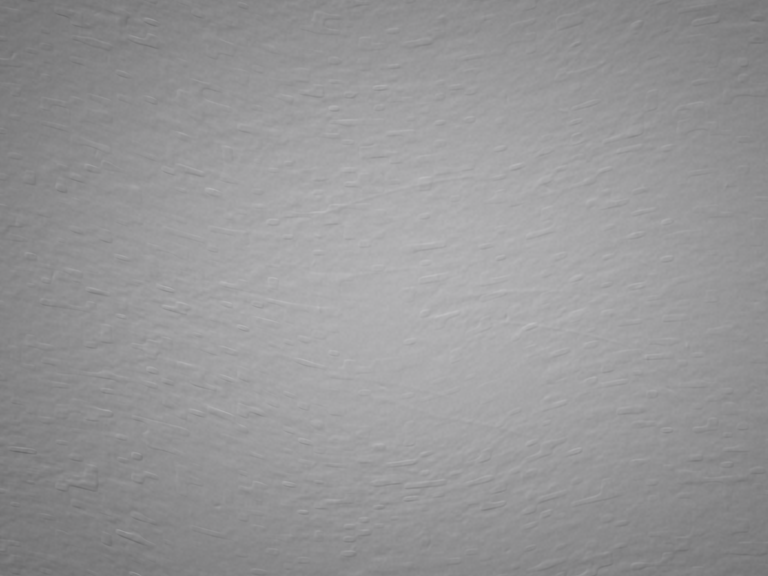
This texture is drawn by a WebGL 2 fragment shader. Its source:

```glsl
#version 300 es
precision highp float;
// Unevenly trowelled, pale grey wall plaster in soft light that fades to the edges.

#define GLOW_CENTER vec2(0.545, 0.515)
#define GLOW_LEVEL 0.690
#define FALLOFF 0.72
#define RELIEF_GAIN 0.15
#define LIGHT_STEP vec2(-0.0018, 0.0028)
#define SWEEP_BEND 0.07
#define STROKE_COUNT 10
#define STROKE_HEIGHT 0.15
#define PIT_CELLS 14.0
#define PIT_SHARE 0.28
#define GRIT 0.012
#define TINT vec3(1.0, 0.998, 1.006)

uniform vec2 u_resolution;
out vec4 fragColor;

// Integer hash of a lattice cell, returned as two values in 0..1
vec2 hash2(vec2 cell) {
  uvec2 v = uvec2(ivec2(cell)) * 1664525u + 1013904223u;
  v.x += v.y * 1664525u;
  v.y += v.x * 1664525u;
  v ^= v >> 16u;
  v.x += v.y * 1664525u;
  v.y += v.x * 1664525u;
  v ^= v >> 16u;
  return vec2(v & 65535u) / 65535.0;
}

float noise(vec2 p) {
  vec2 i = floor(p), f = p - i;
  vec2 w = f * f * f * (f * (f * 6.0 - 15.0) + 10.0);
  float low = mix(hash2(i).x, hash2(i + vec2(1, 0)).x, w.x);
  float high = mix(hash2(i + vec2(0, 1)).x, hash2(i + vec2(1, 1)).x, w.x);
  return mix(low, high, w.y);
}

// Bends space so that the grain follows the sweep of the trowel
vec2 sweep(vec2 p) {
  float drift = noise(p * 3.1 + 40.0) - 0.5;
  float bend = SWEEP_BEND * cos(4.5 * p.x + 0.4);
  return vec2(p.x, p.y - bend + 0.06 * drift);
}

// Soft drags, sparse raised flecks and fine grit
float grain(vec2 p) {
  vec2 q = sweep(p);
  float h = 0.42 * noise(q * vec2(18.0, 46.0));
  h += 0.30 * noise(q * vec2(47.0, 84.0) + 17.0);
  h += 0.20 * noise(q * vec2(98.0, 132.0) + 71.0);
  h += 0.32 * smoothstep(0.66, 0.95, noise(q * vec2(38.0, 78.0) + 57.0));
  return h;
}

// Thin arched ridges left by the trowel edge
float strokes(vec2 p) {
  float h = 0.0;
  for (int i = 0; i < STROKE_COUNT; i++) {
    vec2 place = hash2(vec2(i, 301));
    vec2 form = hash2(vec2(i, 517));
    vec2 mid = vec2(mix(0.5, 1.0, place.x), mix(0.18, 0.82, place.y));
    float slope = mix(-0.2, 0.25, smoothstep(0.4, 0.6, mid.y));
    float x = p.x - mid.x;
    float offset = p.y - mid.y - slope * x + 0.55 * x * x;
    float reach = mix(0.10, 0.22, form.x);
    float width = mix(0.003, 0.006, form.y);
    float fade = 1.0 - smoothstep(0.4 * reach, reach, abs(x));
    fade *= 0.4 + 0.9 * noise(p * 14.0 + float(i) * 5.0);
    h += fade * exp(-offset * offset / (width * width));
  }
  return h * STROKE_HEIGHT;
}

// Sparse little pits and crumbs
float pits(vec2 p) {
  vec2 cell = floor(p * PIT_CELLS);
  vec2 spot = hash2(cell + 131.0);
  vec2 kind = hash2(cell + 733.0);
  vec2 d = p - (cell + 0.25 + 0.5 * spot) / PIT_CELLS;
  float turn = 6.2832 * kind.y;
  vec2 axis = vec2(cos(turn), sin(turn));
  d = vec2(dot(d, axis), dot(d, vec2(-axis.y, axis.x)));
  float bump = exp(-dot(d * d, 1.0 / vec2(0.00004, 0.00001)));
  return step(kind.x, PIT_SHARE) * bump * mix(-0.45, 0.45, spot.x);
}

// Relief comes in patches, stronger at left and below, calm where worn
float roughness(vec2 p) {
  float side = mix(1.2, 0.85, smoothstep(0.1, 1.0, p.x));
  float base = 1.0 + 0.15 * (1.0 - smoothstep(0.1, 0.5, p.y));
  vec2 d = (p - vec2(0.74, 0.31)) / vec2(0.22, 0.10);
  float worn = 1.0 - 0.4 * exp(-dot(d, d));
  float patches = mix(0.6, 1.4, noise(sweep(p) * vec2(9.0, 15.0) + 9.0));
  return side * base * worn * patches;
}

void main() {
  vec2 uv = gl_FragCoord.xy / u_resolution;
  vec2 p = gl_FragCoord.xy / u_resolution.y;

  // Broad light
  vec2 away = uv - GLOW_CENTER;
  float r2 = dot(away, away);
  float tone = GLOW_LEVEL - FALLOFF * r2 + 0.55 * r2 * r2;

  // Slanted light over the relief
  vec2 lit = p + LIGHT_STEP;
  float shade = (grain(p) - grain(lit)) * roughness(p);
  shade += strokes(p) - strokes(lit) + pits(p) - pits(lit);
  tone += RELIEF_GAIN * shade;

  // Fine powdery grit
  float grit = noise(p * 190.0 + 29.0) + noise(p.yx * 260.0 + 83.0) - 1.0;
  tone += GRIT * grit;

  fragColor = vec4(clamp(tone * TINT, 0.0, 1.0), 1.0);
}
```
